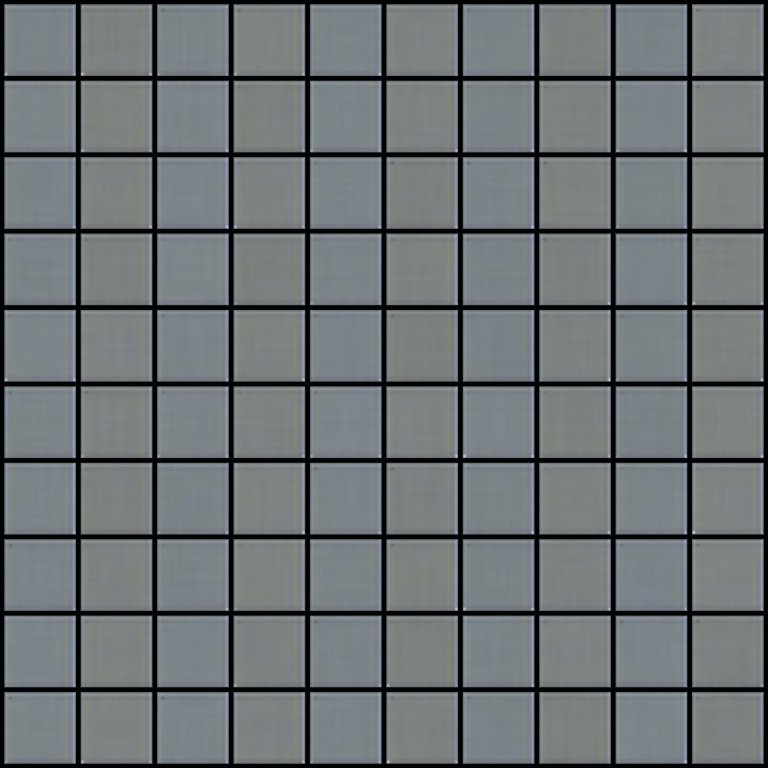
Give the GLSL for this pattern, as a Shadertoy shader.

```glsl
// Ten by ten grid of blue-grey glazed square tiles with thin black joints.

const float TILE_COUNT = 10.0;
const float PITCH = 0.0995;          // tile spacing, in canvas widths
const float JOINT_HALF = 0.031;      // half joint width, in tiles
const vec3 JOINT_COLOR = vec3(0.0, 0.006, 0.015);
const vec3 COOL_GLAZE = vec3(0.485, 0.515, 0.537);
const vec3 WARM_GLAZE = vec3(0.490, 0.511, 0.503);

float hash(vec2 p) {
    return fract(sin(dot(p, vec2(127.1, 311.7))) * 43758.5453);
}

float valueNoise(vec2 p) {
    vec2 i = floor(p);
    vec2 f = fract(p);
    f = f * f * (3.0 - 2.0 * f);
    return mix(mix(hash(i), hash(i + vec2(1, 0)), f.x),
               mix(hash(i + vec2(0, 1)), hash(i + vec2(1, 1)), f.x), f.y);
}

// Soft stripe centred on c
float band(float x, float c, float width) {
    float t = (x - c) / width;
    return exp(-t * t);
}

// Base glaze alternates by column and drifts a little per tile
vec3 glazeColor(vec2 id) {
    float warm = mod(id.x, 2.0) + 0.5 * (hash(id) - 0.5);
    vec3 color = mix(COOL_GLAZE, WARM_GLAZE, clamp(warm, 0.0, 1.0));
    return color + 0.012 * (hash(id + 17.0) - 0.5);
}

// Faint woven streaks and blotches
vec3 mottle(vec2 f, vec2 id) {
    vec2 seed = id * 31.0;
    float streakX = valueNoise(vec2(f.x * 18.0, f.y * 2.0) + seed) - 0.5;
    float streakY = valueNoise(vec2(f.x * 2.0, f.y * 18.0) + seed + 9.0) - 0.5;
    float blotch = valueNoise(f * 4.0 + seed + 5.0) - 0.5;
    return vec3(0.014 * (streakX + streakY))
         + blotch * vec3(0.006, 0.002, -0.024);
}

// Bevel highlights and tinted fringes along the four sides
vec3 bevel(vec2 f, vec2 id) {
    float shine = 0.7 + 0.6 * hash(id + 41.0);
    vec3 tint = vec3(0.085, 0.085, 0.105) * band(f.x, 0.945, 0.018) * shine;
    tint += vec3(-0.015, -0.012, 0.035) * band(f.x, 0.895, 0.022);
    tint += vec3(0.018, 0.018, -0.035) * band(f.x, 0.845, 0.018);
    tint += vec3(0.035, 0.045, 0.065) * band(f.x, 0.065, 0.018) * shine;
    tint += vec3(0.012, 0.015, -0.025) * band(f.x, 0.115, 0.018);
    tint += vec3(0.045, 0.048, 0.055) * band(f.y, 0.935, 0.018);
    tint -= vec3(0.020, 0.020, 0.008) * band(f.y, 0.885, 0.022);
    tint -= vec3(0.022, 0.040, 0.018) * band(f.y, 0.075, 0.025);
    return tint;
}

// Small bright chip in a lower corner, stronger on some tiles
float cornerChip(vec2 f, vec2 corner, float strength) {
    vec2 d = (f - corner) / 0.022;
    return strength * exp(-dot(d, d));
}

void mainImage(out vec4 fragColor, in vec2 fragCoord) {
    vec2 uv = fragCoord / iResolution.xy;
    vec2 grid = (uv - 0.5) / PITCH + 0.5 * TILE_COUNT;
    vec2 id = floor(grid);
    vec2 f = fract(grid);

    // Glazed face
    vec3 color = glazeColor(id) + mottle(f, id) + bevel(f, id);
    float chipRight = 0.24 * hash(id + 3.0);
    float chipLeft = 0.32 * pow(hash(id + 7.0), 6.0);
    color += cornerChip(f, vec2(0.95, 0.055), chipRight);
    color += cornerChip(f, vec2(0.05, 0.055), chipLeft);
    color -= cornerChip(f, vec2(0.11, 0.89), 0.10 * hash(id + 11.0));

    // Shadow beside the joint, then the joint itself
    vec2 side = min(f, 1.0 - f);
    float edge = min(side.x, side.y);
    color *= 1.0 - 0.16 * (1.0 - smoothstep(JOINT_HALF, JOINT_HALF + 0.03, edge));
    float pixel = 1.0 / (PITCH * min(iResolution.x, iResolution.y));
    float soft = max(0.7 * pixel, 0.008);
    float face = smoothstep(JOINT_HALF - soft, JOINT_HALF + soft, edge);

    // Solid joint colour outside the outermost lines
    vec2 fromCentre = abs(grid - 0.5 * TILE_COUNT);
    face *= step(max(fromCentre.x, fromCentre.y), 0.5 * TILE_COUNT);

    fragColor = vec4(mix(JOINT_COLOR, color, face), 1.0);
}
```
